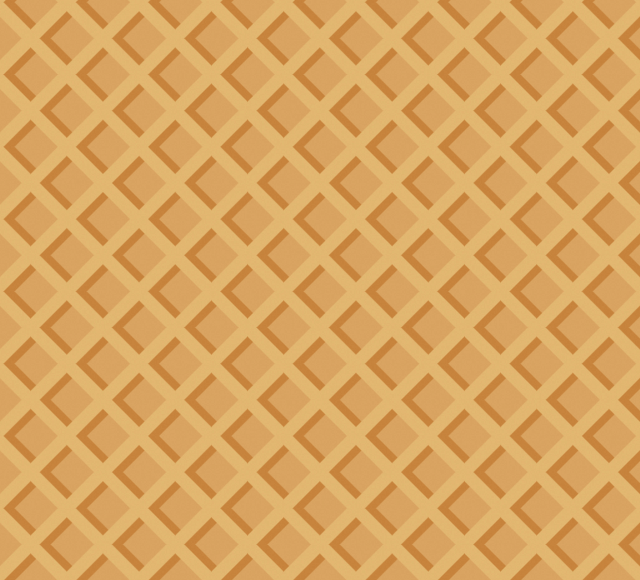
Reproduce this pattern procedurally as a WebGL 2 fragment shader.

```glsl
#version 300 es
precision highp float;

#define REPEATS 8.853
#define ORIGIN vec2(0.424, 0.992)
#define POCKET_HALF 0.375
#define SHADE_WIDTH 0.152
#define GRAIN_COUNT 512.0
#define GRAIN_AMOUNT 0.010

uniform vec2 u_resolution;
out vec4 outColor;

const vec3 RIDGE_WARM = vec3(0.89, 0.71, 0.44);
const vec3 RIDGE_PALE = vec3(0.88, 0.72, 0.44);
const vec3 POCKET = vec3(0.85, 0.64, 0.38);
const vec3 SHADE = vec3(0.78, 0.515, 0.237);

float hash(vec2 p) {
    vec3 q = fract(p.xyx * 0.1031);
    q += dot(q, q.yzx + 33.33);
    return fract((q.x + q.y) * q.z);
}

// Coverage of the region where the distance is negative
float fill(float dist, float soft) {
    return 1.0 - smoothstep(-soft, soft, dist);
}

void main() {
    vec2 uv = gl_FragCoord.xy / u_resolution.x;
    vec2 p = uv * REPEATS - ORIGIN;
    float soft = 1.2 * REPEATS / u_resolution.x;

    // Diagonal lattice: x runs up-right, y runs up-left
    vec2 cell = fract(vec2(p.x + p.y, p.y - p.x) + 0.5) - 0.5;

    // Square pocket, and its lit floor pushed away from the two left walls
    float pocketDist = max(abs(cell.x), abs(cell.y)) - POCKET_HALF;
    float floorDist = max(-cell.x, cell.y) - (POCKET_HALF - SHADE_WIDTH);

    // Faint grain across the surface
    vec2 grainCell = floor(uv * GRAIN_COUNT);
    float grain = hash(grainCell);

    vec3 ridge = mix(RIDGE_WARM, RIDGE_PALE, grain);
    vec3 pocket = mix(SHADE, POCKET, fill(floorDist, soft));
    vec3 color = mix(ridge, pocket, fill(pocketDist, soft));
    color += (hash(grainCell + 71.0) - 0.5) * GRAIN_AMOUNT;

    outColor = vec4(color, 1.0);
}
```
